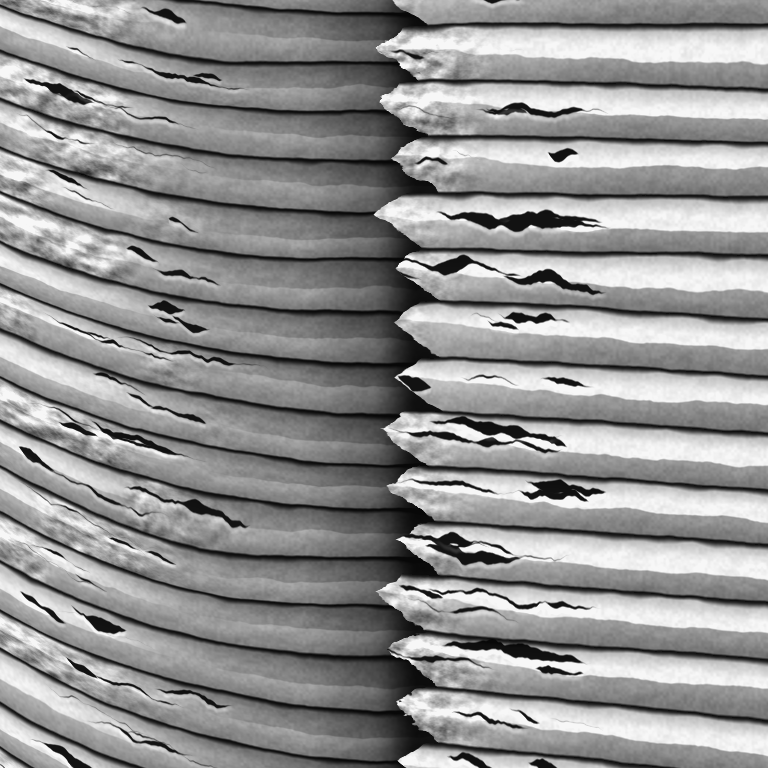
Give the GLSL for this texture, as a WebGL 2 fragment shader.

```glsl
#version 300 es
precision highp float;
// Two stacks of worn, bevelled slabs side by side, cracked along their rims, in grey tones.
uniform vec2 u_resolution;
out vec4 fragColor;

float hash(vec2 p) {
  vec3 q = fract(p.xyx * 0.1031);
  q += dot(q, q.yzx + 33.33);
  return fract((q.x + q.y) * q.z);
}

float noise(vec2 p) {
  vec2 i = floor(p), f = fract(p);
  f = f * f * (3.0 - 2.0 * f);
  return mix(mix(hash(i), hash(i + vec2(1, 0)), f.x),
             mix(hash(i + vec2(0, 1)), hash(i + vec2(1, 1)), f.x), f.y);
}

float fbm(vec2 p) {
  float sum = 0.0, amp = 0.53;
  for (int i = 0; i < 4; i++) {
    sum += amp * noise(p);
    p = p * 2.1 + 7.3;
    amp *= 0.5;
  }
  return sum;
}

// Grey of one slab: f runs from its top seam (0) to its bottom seam (1).
float slab(float x, float f, float id, float ridge, float top, float side, float wear, float crackStart, float soft) {
  // Upper bevel and lower face, divided by a chipped ridge
  ridge += 0.12 * (hash(vec2(id, 3.0)) - 0.5) + 0.14 * (fbm(vec2(x * 24.0, id * 7.0)) - 0.5);
  float lower = smoothstep(-soft, soft, f - ridge);
  float grey = mix(top, side * (1.0 - 0.22 * smoothstep(ridge, 1.0, f)), lower);

  // Crumbled relief and fine grain
  vec2 q = vec2(x * 42.0, f * 4.5 + id * 17.0);
  float relief = fbm(q) - fbm(q + vec2(0.25, 0.5));
  grey += relief * (0.1 + 1.1 * wear);
  grey += 0.06 * (noise(vec2(x * 260.0, f * 18.0 + id * 31.0)) - 0.5);

  // Spindle-shaped cracks with a lit lower lip
  for (int k = 0; k < 3; k++) {
    vec2 seed = vec2(id, float(k) * 5.0 + 11.0);
    float size = hash(seed + 0.7);
    float along = (x - crackStart - 0.24 * hash(seed)) / (0.02 + 0.1 * size * size);
    float path = 0.18 + 0.4 * hash(seed + 1.9) + 0.06 * along + 0.35 * (fbm(vec2(x * 28.0, id * 3.0 + seed.y)) - 0.5);
    float width = 0.09 * hash(seed + 3.1) * (1.0 - along * along) * (0.2 + 1.5 * noise(vec2(x * 55.0, seed.y + id)));
    float present = clamp(width / 0.02, 0.0, 1.0);
    float off = f - path;
    grey += 0.14 * present * (1.0 - smoothstep(0.0, 0.08, abs(off - width - 0.05)));
    grey = mix(grey, 0.07, present * (1.0 - smoothstep(-soft, soft, abs(off) - width)));
  }

  // Dark seam and the soft shadow of the slab above
  float gap = 0.07 + 0.09 * noise(vec2(x * 30.0, id * 9.0));
  grey *= mix(0.12, 1.0, smoothstep(0.0, gap, f)) * (0.76 + 0.24 * smoothstep(0.0, 0.4, f));
  return grey * (1.0 - 0.88 * smoothstep(0.95, 1.0, f));
}

// Left stack: rims curve up towards the left and fall into shade on the right.
float leftStack(float x, float d, float soft) {
  float bend = (0.075 + 0.075 * d) * pow(max(1.0 - x / 0.52, 0.0), 2.5);
  float s = (d + bend - 0.023) / 0.0644;
  s += 0.24 * (noise(vec2(s * 0.8, x * 4.0)) - 0.5) + 0.06 * (fbm(vec2(x * 30.0, s)) - 0.5);
  float id = floor(s) + 40.0;
  float top = mix(0.93, 0.54, smoothstep(0.02, 0.36, x)) - 0.08 * smoothstep(0.3, 0.5, x);
  float side = mix(0.7, 0.63, smoothstep(0.0, 0.3, x));
  float wear = (1.0 - smoothstep(0.12, 0.36, x)) * smoothstep(0.35, 0.75, noise(vec2(x * 9.0, id * 5.0)));
  float grey = slab(x, fract(s), id, 0.52, top, side, 0.7 * wear, 0.04, soft);
  return grey * (1.0 - 0.3 * smoothstep(0.38, 0.5, x)) * (1.0 - 0.85 * smoothstep(0.48, 0.545, x));
}

// Right stack: pointed ends, bright bevels, seams dipping to the right; y holds coverage.
vec2 rightStack(float x, float d, float soft) {
  float s = (d - 0.036) / (0.0716 + 0.0035 * (x - 0.56) / 0.44);
  s += 0.16 * (noise(vec2(s * 0.8 + 20.0, x * 3.0)) - 0.5) + 0.05 * (fbm(vec2(x * 32.0, s)) - 0.5);
  float id = floor(s) + 90.0, f = fract(s);
  float damage = hash(vec2(id, 8.0));
  float ridge = 0.38 + 0.17 * smoothstep(0.5, 0.75, x);
  float side = mix(0.76, 0.59, smoothstep(0.5, 0.85, x));
  float wear = (1.0 - smoothstep(0.53, 0.56 + 0.13 * damage, x)) * (0.25 + 0.75 * damage);
  float grey = slab(x, f, id, ridge, 0.95, side, wear, 0.52, soft);
  float edge = 0.487 + 0.03 * hash(vec2(id, 2.0)) + 0.1 * abs(f - 0.38);
  edge += (0.012 + 0.022 * damage) * (fbm(vec2(x * 45.0, d * 75.0)) - 0.5);
  return vec2(grey, smoothstep(-0.0015, 0.0015, x - edge));
}

void main() {
  vec2 p = gl_FragCoord.xy / u_resolution;
  float depth = 1.0 - p.y;
  float soft = max(0.02, 14.0 / u_resolution.y);
  vec2 front = rightStack(p.x, depth, soft);
  float grey = mix(leftStack(p.x, depth, soft), front.x, front.y);
  fragColor = vec4(vec3(clamp(grey, 0.03, 0.97)), 1.0);
}
```
